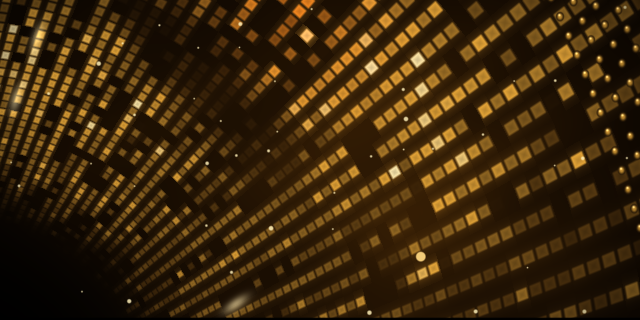
This background is drawn by a Shadertoy shader. Its source:

```glsl
// Fanned rows of glittering gold tiles on dark brown, with hanging beads and dust.

const vec2  FAN_CENTER   = vec2(-0.156, -0.276);
const float FAN_AXIS     = 0.91;    // angle at which the rows run straight
const float FAN_BEND     = 0.25;    // how far the other rows curl toward it
const float ROW_DENSITY  = 22.0;
const float ROW_SQUEEZE  = 4.0;     // packs the rows tighter at the left
const float TILE_PITCH   = 0.0245;  // tile step, relative to the radius
const float TILE_HALF    = 0.0094;
const float BEAD_RADIUS  = 0.0125;
const float DUST_DENSITY = 9.0;

const vec3 SHADOW = vec3(0.045, 0.022, 0.004);
const vec3 BROWN  = vec3(0.16, 0.092, 0.012);
const vec3 DIM    = vec3(0.27, 0.17, 0.045);
const vec3 BRONZE = vec3(0.55, 0.39, 0.13);
const vec3 GOLD   = vec3(0.90, 0.65, 0.22);
const vec3 PALE   = vec3(1.00, 0.94, 0.72);

float hash(vec2 p) {
    return fract(sin(dot(p, vec2(127.1, 311.7))) * 43758.55);
}

float glow(vec2 p, vec2 center, float radius) {
    vec2 d = (p - center) / radius;
    return exp(-dot(d, d));
}

float segmentDistance(vec2 p, vec2 a, vec2 b) {
    vec2 ab = b - a;
    return length(p - a - ab * clamp(dot(p - a, ab) / dot(ab, ab), 0.0, 1.0));
}

float glint(vec2 p, vec2 center, float angle) {
    vec2 axis = vec2(cos(angle), sin(angle)), d = p - center;
    return glow(vec2(dot(d, axis), dot(d, vec2(-axis.y, axis.x)) * 2.6), vec2(0.0), 0.042);
}

// Broad pools of light, split by a dark diagonal valley
float lighting(vec2 p) {
    float light = 0.27 + 0.55 * glow(p, vec2(0.34, 0.62), 0.28)
        + 0.45 * glow(p, vec2(0.04, 0.80), 0.22) + 0.75 * glow(p, vec2(0.98, 0.95), 0.25)
        + 0.50 * glow(p, vec2(1.25, 0.55), 0.33) + 0.45 * glow(p, vec2(1.55, 0.78), 0.32)
        + 0.25 * glow(p, vec2(0.78, 0.14), 0.25);
    float valley = segmentDistance(p, vec2(0.42, 1.0), vec2(0.86, 0.50)) / 0.11;
    return light * (1.0 - 0.78 * exp(-valley * valley));
}

// Individual tiles that catch the light
float keyLights(vec2 p) {
    const float R = 0.036;
    return glow(p, vec2(1.716, 0.75), R) + glow(p, vec2(1.07, 0.87), R)
        + glow(p, vec2(1.21, 0.417), R) + glow(p, vec2(1.36, 0.422), R)
        + glow(p, vec2(1.505, 0.41), R) + glow(p, vec2(1.04, 0.467), R)
        + glow(p, vec2(0.39, 0.593), R * 0.7) + glow(p, vec2(1.335, 0.155), R);
}

vec3 tileColor(float level) {
    vec3 c = mix(DIM, BRONZE, smoothstep(0.12, 0.45, level));
    c = mix(c, GOLD, smoothstep(0.40, 0.80, level));
    return mix(c, PALE, smoothstep(0.85, 1.25, level));
}

vec3 addTiles(vec3 color, vec2 p, float pixel) {
    // Curled log-polar coordinates: x along a row, y across the rows
    vec2 d = p - FAN_CENTER;
    float r = length(d), curl = pow(r, FAN_BEND);
    float u = (atan(d.y, d.x) - FAN_AXIS) * curl;
    vec2 grid = vec2(log(r) / TILE_PITCH, u * (ROW_DENSITY + ROW_SQUEEZE * u));
    vec2 id = floor(grid), f = grid - id - 0.5;
    f *= r * vec2(TILE_PITCH, 1.0 / (curl * (ROW_DENSITY + 2.0 * ROW_SQUEEZE * u)));

    // Tile center on the canvas
    float rowU = (sqrt(ROW_DENSITY * ROW_DENSITY + 4.0 * ROW_SQUEEZE * (id.y + 0.5))
        - ROW_DENSITY) / (2.0 * ROW_SQUEEZE);
    float tileR = exp((id.x + 0.5) * TILE_PITCH);
    float angle = rowU / pow(tileR, FAN_BEND) + FAN_AXIS;
    vec2 center = FAN_CENTER + tileR * vec2(cos(angle), sin(angle));

    // Random gaps and sparkle
    float h = hash(id), group = hash(vec2(floor(id.x / 4.0), id.y + 70.0));
    float present = step(0.30, 0.6 * group + 0.4 * hash(id + 19.0));
    float level = lighting(center) * (0.35 + 0.45 * group + 0.75 * h * h * h);
    level += 0.45 * smoothstep(0.91, 1.0, h) * lighting(center);
    level = max(level * present, 1.25 * min(keyLights(center), 1.0));
    level *= smoothstep(0.58, 0.80, r);

    float halfSize = TILE_HALF * r, corner = 0.2 * halfSize;
    vec2 q = abs(f) - halfSize + corner;
    float dist = length(max(q, 0.0)) + min(max(q.x, q.y), 0.0) - corner;
    float soft = pixel + 0.0015;
    float cover = smoothstep(soft, -soft, dist) * smoothstep(0.0, 0.22, level);
    float shade = 0.88 + 0.18 * smoothstep(-halfSize, 0.0, dist);
    vec3 warm = mix(vec3(1.0), vec3(1.08, 0.82, 0.55), glow(center, vec2(0.9, 0.98), 0.27));
    color += GOLD * 0.20 * level * exp(-max(dist, 0.0) * 65.0);
    return mix(color, tileColor(level) * shade * warm, cover * 0.92);
}

vec3 addBeads(vec3 color, vec2 p, float pixel) {
    for (int i = 0; i < 4; i++) {
        float strand = float(i), top = 0.948 - 0.013 * strand;
        float n = clamp(floor((top - p.y) / 0.060 + 0.5), -1.0, 11.0);
        vec2 d = p - vec2(1.75 + 0.070 * strand + 0.0276 * n - 0.00044 * n * n, top - 0.060 * n);
        float dist = length(d * vec2(1.0, 0.85));
        vec3 bead = mix(GOLD * 0.85, DIM * 0.7, smoothstep(0.2, 1.0, dist / BEAD_RADIUS));
        bead += PALE * 0.55 * glow(d, vec2(-0.002, 0.005), 0.004);
        color = mix(color, bead, smoothstep(pixel, -pixel, dist - BEAD_RADIUS));
    }
    return color;
}

vec3 addDust(vec3 color, vec2 p, float pixel) {
    vec2 id = floor(p * DUST_DENSITY);
    vec2 spot = (id + 0.15 + 0.7 * vec2(hash(id + 3.0), hash(id + 8.0))) / DUST_DENSITY;
    float radius = mix(0.002, 0.007, pow(hash(id + 5.0), 2.0));
    float cover = smoothstep(pixel, -pixel, length(p - spot) - radius);
    return mix(color, PALE, cover * step(0.75, hash(id + 41.0)) * 0.85);
}

void mainImage(out vec4 fragColor, in vec2 fragCoord) {
    vec2 p = fragCoord / iResolution.y;
    p.x *= 2.0 * iResolution.y / iResolution.x;
    float pixel = 1.0 / iResolution.y;

    // Smoky brown backdrop
    float haze = sin(p.x * 7.0 + 2.0 * sin(p.y * 5.0)) * sin(p.y * 8.0 - p.x * 3.0);
    float warmth = glow(p, vec2(1.25, 0.42), 0.60) + 0.35 * glow(p, vec2(0.38, 0.60), 0.35);
    vec3 color = SHADOW + BROWN * warmth * (0.85 + 0.2 * haze);
    color *= smoothstep(0.25, 0.85, length(p - FAN_CENTER));

    color = addTiles(color, p, pixel);
    color += PALE * 0.55 * (glint(p, vec2(0.117, 0.883), 1.25)
        + glint(p, vec2(0.05, 0.69), 1.3) + glint(p, vec2(0.737, 0.05), 0.6));
    color = addBeads(color, p, pixel);
    color = addDust(color, p, pixel);
    float flare = length(p - vec2(1.315, 0.198)) - 0.015;
    color = mix(color, mix(GOLD, PALE, 0.5), smoothstep(pixel, -pixel, flare));

    // Edge falloff and dark bottom rim
    vec2 edge = (p - vec2(1.0, 0.5)) * vec2(0.8, 1.1);
    color *= 1.0 - 0.35 * smoothstep(0.65, 1.05, length(edge));
    color *= smoothstep(0.004, 0.010, p.y);
    fragColor = vec4(color, 1.0);
}
```
